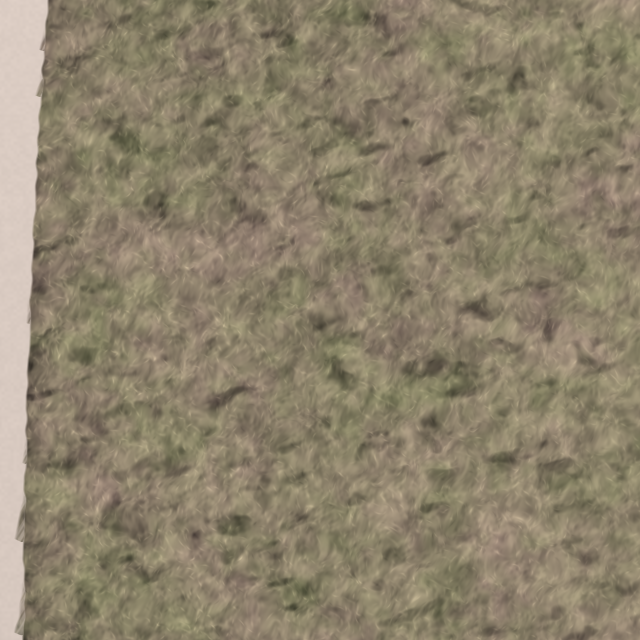
Write a WebGL 1 fragment shader that draws this texture.

```glsl
precision highp float;
// Woolly olive-beige felt with a frayed left border on a pale, grainy table.
// Clumps and grain are warped value noise, hairs are random strokes in a
// jittered grid, and tilted, stretched noise cuts the small dark pits.

uniform vec2 u_resolution;

#define FELT_COLOR vec3(0.553, 0.511, 0.419)
#define GREEN_TINT vec3(-0.030, 0.014, -0.034)
#define TABLE_COLOR vec3(0.850, 0.792, 0.755)
#define CLUMP_SCALE 38.0
#define TUFT_SCALE 80.0
#define GRAIN_SCALE 185.0
#define HAIR_SCALE 52.0
#define CLUMP_CONTRAST 0.24
#define TUFT_CONTRAST 0.25
#define GRAIN_CONTRAST 0.18
#define HAIR_CONTRAST 0.14
#define PIT_DEPTH 0.25

float hash(vec2 p) {
  return fract(sin(dot(p, vec2(127.1, 311.7))) * 43758.5453);
}

float noise(vec2 p) {
  vec2 cell = floor(p);
  vec2 f = fract(p);
  f = f * f * (3.0 - 2.0 * f);
  float low = mix(hash(cell), hash(cell + vec2(1.0, 0.0)), f.x);
  float high = mix(hash(cell + vec2(0.0, 1.0)), hash(cell + 1.0), f.x);
  return mix(low, high, f.y);
}

// Noise centred on zero
float signedNoise(vec2 p) {
  return noise(p) - 0.5;
}

vec2 rotate(vec2 p, float angle) {
  float c = cos(angle);
  float s = sin(angle);
  return vec2(c * p.x + s * p.y, c * p.y - s * p.x);
}

// Soft, slightly curved strokes, one per cell, light or dark
float hairs(vec2 p, float seed) {
  vec2 home = floor(p);
  float sum = 0.0;
  for (int j = -1; j <= 1; j++) {
    for (int i = -1; i <= 1; i++) {
      vec2 cell = home + vec2(float(i), float(j));
      vec2 key = cell + seed;
      vec2 center = cell + vec2(hash(key), hash(key + 17.3));
      float angle = 1.75 + 2.4 * (hash(key + 41.9) - 0.5);
      vec2 d = rotate(p - center, angle);
      d.y += (hash(key + 63.1) - 0.5) * 1.2 * d.x * d.x;
      float shade = hash(key + 88.7) * 1.8 - 0.6;
      sum += shade * exp(-d.x * d.x * 9.0 - d.y * d.y * 75.0);
    }
  }
  return sum;
}

// Dark hollows, wider than tall and rising to the right
float pits(vec2 p) {
  vec2 q = rotate(p, 0.3);
  float hollow = 0.7 * noise(q * vec2(27.0, 46.0) + 9.0)
               + 0.3 * noise(q * vec2(70.0, 95.0) + 31.0);
  return smoothstep(0.60, 0.86, hollow);
}

vec3 feltColor(vec2 p, float inside) {
  vec2 warp = vec2(signedNoise(p * 30.0), signedNoise(p * 30.0 + 50.0));
  vec2 q = p + warp * 0.012;
  float softness = mix(1.1, 0.85, p.x);

  float tone = CLUMP_CONTRAST * signedNoise(rotate(q, 0.4) * CLUMP_SCALE);
  tone += TUFT_CONTRAST * signedNoise(rotate(q, -0.5) * TUFT_SCALE * vec2(1.2, 0.85));
  tone += GRAIN_CONTRAST * softness
        * signedNoise(rotate(q, -0.4) * GRAIN_SCALE * vec2(1.2, 0.7));
  float strokes = hairs(q * HAIR_SCALE, 3.0) + hairs(q * HAIR_SCALE * 1.5, 57.0);
  tone += HAIR_CONTRAST * softness * (strokes - 0.1);
  tone += 0.08 * signedNoise(p * 7.0) + 0.05 * (p.x - 0.5);
  tone -= PIT_DEPTH * pits(q);
  tone -= 0.16 * exp(-max(inside, 0.0) * 90.0);

  float green = signedNoise(q * 13.0 + 70.0) + 0.7 * signedNoise(q * 45.0 + 20.0);
  return FELT_COLOR * (1.0 + tone) + GREEN_TINT * green;
}

vec3 tableColor(vec2 p) {
  float grain = signedNoise(p * 210.0) + 0.6 * signedNoise(p * 90.0);
  return TABLE_COLOR * (1.0 + 0.025 * grain + 0.025 * (p.y - 0.5));
}

void main() {
  vec2 p = gl_FragCoord.xy / u_resolution;

  // Gently bowed border with small irregularities
  float border = 0.037 + 0.038 * p.y * p.y + 0.004 * signedNoise(vec2(p.y * 55.0, 2.0));
  float inside = p.x - border;
  float felt = smoothstep(-0.0025, 0.0025, inside);

  // Thin locks that hang out down and to the left
  float phase = p.y * 8.0 + 1.5 * noise(vec2(p.y * 5.0, 8.0));
  float lock = pow(1.0 - fract(phase), 2.0) * smoothstep(0.0, 0.06, fract(phase));
  float reach = 0.018 * lock * hash(vec2(floor(phase), 4.0));
  float strand = noise(vec2((p.y - p.x * 1.6) * 190.0, p.x * 60.0));
  float fringe = smoothstep(-0.003, 0.003, inside + reach) * (0.35 + 0.6 * strand);
  fringe *= smoothstep(0.001, 0.005, reach);

  float cover = max(felt, fringe);
  gl_FragColor = vec4(mix(tableColor(p), feltColor(p, inside), cover), 1.0);
}
```
